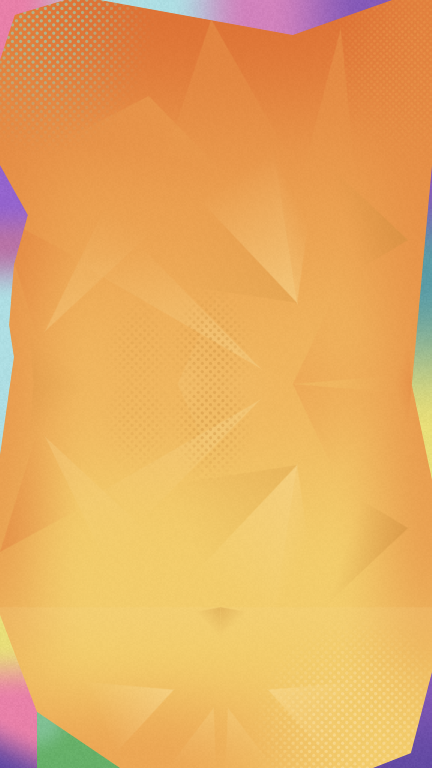
Write a WebGL 1 fragment shader that draws this background.

```glsl
precision highp float;
uniform vec2 u_resolution;

const vec2 CANVAS = vec2(9.0, 16.0);
const vec3 EMBER = vec3(0.87, 0.45, 0.21);
const vec3 AMBER = vec3(0.92, 0.62, 0.31);
const vec3 HONEY = vec3(0.94, 0.71, 0.37);
const vec3 GOLD = vec3(0.95, 0.80, 0.42);
const vec3 CREAM = vec3(0.97, 0.85, 0.57);
const vec3 OCHRE = vec3(0.80, 0.56, 0.24);
const vec3 PINK = vec3(0.91, 0.50, 0.66);
const vec3 ORCHID = vec3(0.82, 0.51, 0.74);
const vec3 PURPLE = vec3(0.52, 0.35, 0.72);
const vec3 INDIGO = vec3(0.39, 0.29, 0.64);
const vec3 ICE = vec3(0.68, 0.87, 0.89);
const vec3 TEAL = vec3(0.35, 0.61, 0.65);
const vec3 LEAF = vec3(0.40, 0.69, 0.41);
const vec3 LEMON = vec3(0.91, 0.87, 0.47);
const vec3 SAGE = vec3(0.66, 0.73, 0.59);
const float DOT_PITCH = 0.172;
const float GRAIN = 0.014;

float pixel;

float hash(vec2 p) {
  return fract(sin(dot(p, vec2(12.9898, 78.233))) * 43758.5453);
}

// Signed distance to a line, positive on the left of a to b
float side(vec2 p, vec2 a, vec2 b) {
  vec2 d = b - a;
  return (d.x * (p.y - a.y) - d.y * (p.x - a.x)) / length(d);
}

float notch(vec2 p, vec2 a, vec2 b, vec2 c) {
  return min(side(p, a, b), side(p, b, c));
}

float corner(vec2 p, vec2 a, vec2 b, vec2 c) {
  return max(side(p, a, b), side(p, b, c));
}

// Triangle that is full at its tip and fades to the far side
float facet(vec2 p, vec2 tip, vec2 b, vec2 c) {
  float tall = side(tip, b, c);
  float turn = sign(tall);
  float inside = turn * side(p, b, c);
  float d = min(inside, min(turn * side(p, c, tip), turn * side(p, tip, b)));
  return smoothstep(-pixel, pixel, d) * clamp(inside / abs(tall), 0.0, 1.0);
}

// Staggered halftone
float dots(vec2 p, float pitch, float radius) {
  vec2 cell = fract(vec2(p.x + p.y, p.x - p.y) / pitch) - 0.5;
  float blur = pixel / pitch;
  return 1.0 - smoothstep(radius - blur, radius + blur, length(cell));
}

float glow(vec2 p, vec2 center, vec2 size) {
  return 1.0 - smoothstep(0.2, 1.0, length((p - center) / size));
}

// Positive outside the cut paper
float cutout(vec2 p) {
  float d = notch(p, vec2(2.08, 16.0), vec2(6.1, 15.27), vec2(8.17, 16.0));
  d = max(d, notch(p, vec2(9.0, 12.56), vec2(8.58, 7.98), vec2(9.0, 6.0)));
  d = max(d, notch(p, vec2(0.0, 6.52), vec2(0.29, 8.56), vec2(0.19, 9.23)));
  d = max(d, notch(p, vec2(0.19, 9.23), vec2(0.29, 10.48), vec2(0.0, 11.83)));
  d = max(d, notch(p, vec2(0.29, 10.48), vec2(0.58, 11.52), vec2(0.0, 12.56)));
  d = max(d, corner(p, vec2(0.0, 14.75), vec2(0.31, 15.69), vec2(1.35, 16.0)));
  d = max(d, corner(p, vec2(9.0, 2.0), vec2(8.56, 0.31), vec2(7.77, 0.0)));
  return max(d, corner(p, vec2(2.5, 0.0), vec2(0.77, 1.17), vec2(0.0, 3.19)));
}

vec3 backdrop(vec2 p) {
  vec3 top = mix(PINK, ICE, smoothstep(0.4, 2.2, p.x));
  top = mix(top, ORCHID, smoothstep(3.5, 5.2, p.x));
  top = mix(top, PURPLE, smoothstep(5.6, 7.6, p.x));
  vec3 left = mix(INDIGO, PINK, smoothstep(0.0, 1.1, p.y + p.x * 0.5));
  left = mix(left, LEMON, smoothstep(1.4, 2.6, p.y));
  left = mix(left, ICE, smoothstep(4.0, 7.0, p.y));
  left = mix(left, ORCHID * 0.88, smoothstep(9.7, 10.9, p.y));
  left = mix(left, PURPLE * 1.12, smoothstep(10.9, 11.8, p.y));
  vec3 leaf = mix(LEAF, ICE, 0.35 * glow(p, vec2(0.8, 1.0), vec2(0.8)));
  left = mix(left, leaf, step(0.77, p.x) * step(p.y, 2.0));
  vec3 right = mix(INDIGO, PURPLE, smoothstep(0.0, 2.0, p.y));
  right = mix(right, LEMON, smoothstep(3.0, 6.0, p.y));
  right = mix(right, TEAL, smoothstep(7.0, 10.2, p.y));
  right = mix(right, PURPLE, smoothstep(10.5, 12.2, p.y));
  return mix(p.x < 4.5 ? left : right, top, step(14.0, p.y));
}

vec3 paper(vec2 p) {
  vec3 col = mix(GOLD, HONEY, smoothstep(4.0, 8.5, p.y));
  col = mix(col, AMBER, smoothstep(8.0, 12.5, p.y));
  col = mix(col, EMBER, smoothstep(11.5, 16.0, p.y));
  float foot = 1.0 - smoothstep(0.2, 2.6, p.y);
  col = mix(col, AMBER, 0.8 * foot * (1.0 - smoothstep(3.0, 8.0, p.x)));
  float rim = smoothstep(2.5, 4.6, abs(p.x - 4.4)) * smoothstep(0.0, 5.0, p.y);
  col = mix(col, mix(EMBER, AMBER, 0.5), 0.6 * rim);
  col = mix(col, GOLD, 0.5 * glow(p, vec2(3.1, 4.3), vec2(3.2, 2.6)));

  // Facets mirrored about the middle height
  vec2 q = vec2(p.x, abs(p.y - 8.0));
  col = mix(col, OCHRE, 0.22 * facet(q, vec2(6.19, 1.69), vec2(3.5, 2.1), vec2(4.17, 3.83)));
  col = mix(col, OCHRE, 0.45 * facet(q, vec2(8.5, 3.0), vec2(7.5, 2.4), vec2(6.8, 4.6)));
  col = mix(col, EMBER, 0.35 * facet(q, vec2(0.0, 3.5), vec2(1.65, 2.6), vec2(0.8, 0.9)));
  col = mix(col, EMBER, 0.25 * facet(q, vec2(8.58, 0.0), vec2(8.2, 0.0), vec2(8.5, 0.9)));
  col = mix(col, AMBER, 0.5 * facet(q, vec2(6.1, 0.0), vec2(7.0, 1.9), vec2(8.5, 0.2)));
  col = mix(col, OCHRE, 0.2 * facet(q, vec2(0.7, 0.0), vec2(0.6, 1.2), vec2(1.9, 0.0)));
  col = mix(col, CREAM, 0.55 * facet(q, vec2(6.19, 1.69), vec2(4.17, 3.83), vec2(5.7, 4.9)));
  col = mix(col, CREAM, 0.35 * facet(q, vec2(6.19, 1.69), vec2(5.7, 4.9), vec2(6.42, 3.3)));
  col = mix(col, CREAM, 0.42 * facet(q, vec2(5.42, 0.33), vec2(2.9, 2.9), vec2(1.5, 2.6)));
  col = mix(col, CREAM, 0.32 * facet(q, vec2(0.94, 1.1), vec2(2.2, 3.7), vec2(3.2, 3.2)));
  col = mix(col, CREAM, 0.18 * facet(q, vec2(3.7, 0.0), vec2(4.6, 2.0), vec2(6.0, 0.0)));

  // Upper rays
  col = mix(col, HONEY, 0.3 * facet(p, vec2(3.1, 14.0), vec2(1.35, 13.1), vec2(4.7, 12.35)));
  col = mix(col, HONEY, 0.28 * facet(p, vec2(4.4, 15.6), vec2(3.4, 12.6), vec2(6.1, 12.6)));
  col = mix(col, HONEY, 0.3 * facet(p, vec2(7.1, 15.4), vec2(6.25, 12.2), vec2(7.4, 12.4)));

  // Lower band, mirrored left to right
  vec2 m = vec2(abs(p.x - 4.6), p.y);
  float band = smoothstep(2.2, 3.35, p.y) * (1.0 - smoothstep(-pixel, pixel, p.y - 3.35));
  col = mix(col, CREAM, 0.16 * band);
  col = mix(col, OCHRE, 0.4 * facet(m, vec2(0.0, 3.35), vec2(0.55, 3.25), vec2(0.0, 2.7)));
  col = mix(col, CREAM, 0.6 * facet(m, vec2(0.98, 1.63), vec2(2.9, 1.8), vec2(2.2, 0.3)));
  col = mix(col, CREAM, 0.3 * facet(m, vec2(0.15, 1.25), vec2(1.1, 0.0), vec2(0.1, 0.0)));

  // Halftone patches
  float mark = dots(p, DOT_PITCH, 0.27);
  col = mix(col, SAGE, 0.9 * mark * glow(p, vec2(0.9, 15.7), vec2(2.5, 3.1)));
  col = mix(col, OCHRE, 0.4 * mark * glow(q, vec2(4.4, 0.7), vec2(1.0, 1.6)));
  col = mix(col, OCHRE, 0.2 * mark * glow(q, vec2(2.9, 0.7), vec2(0.9, 1.4)));
  col = mix(col, CREAM, 0.85 * mark * glow(p, vec2(7.4, 0.8), vec2(2.4, 2.6)));
  return mix(col, AMBER, 0.4 * dots(p, 0.13, 0.3) * glow(p, vec2(8.6, 14.6), vec2(2.4, 2.8)));
}

void main() {
  vec2 p = gl_FragCoord.xy / u_resolution * CANVAS;
  pixel = CANVAS.x / u_resolution.x;
  float outside = smoothstep(-0.6 * pixel, 0.6 * pixel, cutout(p));
  vec3 col = mix(paper(p), backdrop(p), outside);
  col += GRAIN * (hash(floor(p * 32.0)) - 0.5) * (1.0 + outside);
  gl_FragColor = vec4(col, 1.0);
}
```
